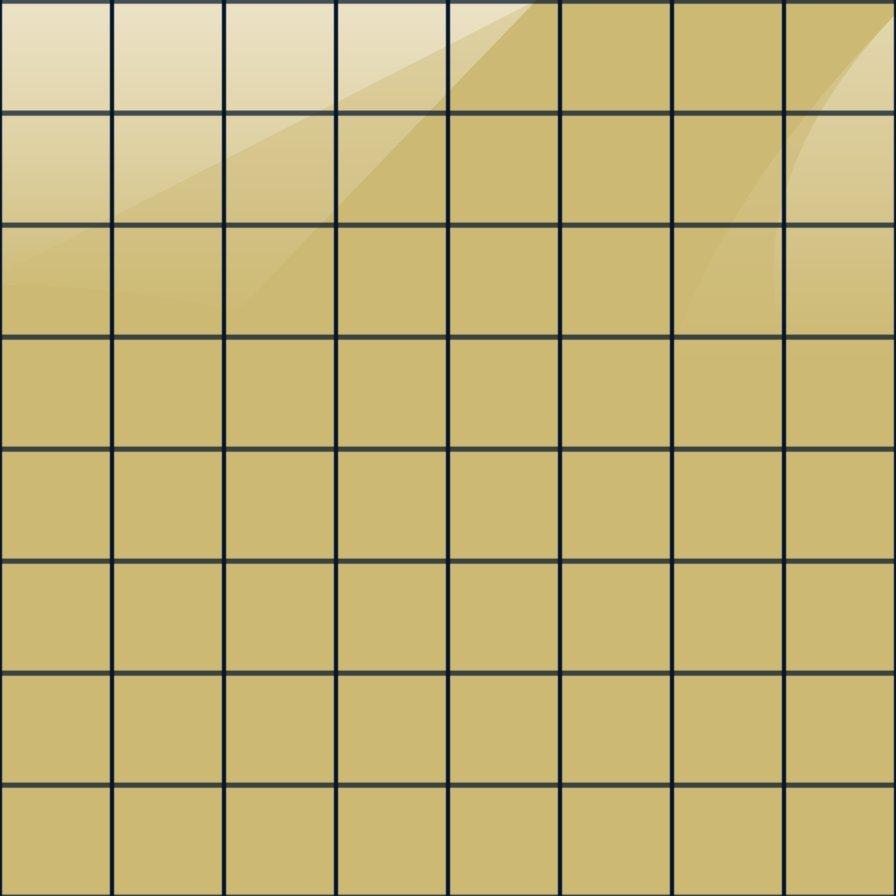
Reproduce this pattern procedurally as a Shadertoy shader.

```glsl
const float CELLS = 8.0;
const vec3 SAND = vec3(0.80, 0.725, 0.45);
const vec3 NAVY = vec3(0.01, 0.08, 0.17);
const vec3 SHINE = vec3(0.985, 0.97, 0.94);

// Coverage of the side where the signed distance is negative
float inside(float signedDist, float soft) {
    return 1.0 - smoothstep(-soft, soft, signedDist);
}

// Evenly spaced lines along one axis
float gridLine(float coord, float count, float halfWidth, float soft) {
    float dist = abs(fract(coord * count + 0.5) - 0.5) / count;
    return inside(dist - halfWidth, soft);
}

// Strength that falls linearly to zero at the given depth
float fadeDown(float depth, float reach) {
    return clamp(1.0 - depth / reach, 0.0, 1.0);
}

// Horizontal position of a parabolic edge that starts at the right border
float curvedEdge(float depth, float slope, float bend) {
    float t = max(depth - 0.0156, 0.0);
    return 1.0 - slope * t + bend * t * t;
}

vec3 addShine(vec3 color, float mask, float strength) {
    return mix(color, SHINE, mask * strength);
}

// Two overlapping wedges in the upper left
vec3 leftGlare(vec3 color, vec2 p, float soft) {
    float wide = inside(p.x - 0.599 + 0.962 * p.y, soft)
               * inside(p.y - 0.318 - 0.43 * p.x * p.x, soft);
    float narrow = inside(p.y - 0.511 * (0.599 - p.x), soft);
    color = addShine(color, wide, 0.40 * fadeDown(p.y, 0.365));
    return addShine(color, narrow, 0.45 * fadeDown(p.y, 0.313));
}

// Two curved blades in the upper right
vec3 rightGlare(vec3 color, vec2 p, float soft) {
    float wide = inside(curvedEdge(p.y, 0.983, 0.845) - p.x, soft);
    float narrow = inside(curvedEdge(p.y, 0.95, 1.65) - p.x, soft);
    color = addShine(color, wide, 0.20 * fadeDown(p.y, 0.417));
    return addShine(color, narrow, 0.35 * fadeDown(p.y, 0.378));
}

void mainImage(out vec4 fragColor, in vec2 fragCoord) {
    vec2 uv = fragCoord / iResolution.xy;
    vec2 p = vec2(uv.x, 1.0 - uv.y); // depth grows downward
    float pixel = 1.0 / min(iResolution.x, iResolution.y);
    float soft = max(0.75 * pixel, 0.0012);

    // Glossy panel
    vec3 color = leftGlare(SAND, p, soft);
    color = rightGlare(color, p, soft);

    // Translucent rows under solid columns
    float rows = gridLine(p.y - 0.0013, CELLS, 0.0029, soft);
    float columns = gridLine(p.x, CELLS, 0.0023, soft);
    color = mix(color, NAVY, 0.72 * rows);
    color = mix(color, NAVY, columns);

    fragColor = vec4(color, 1.0);
}
```
